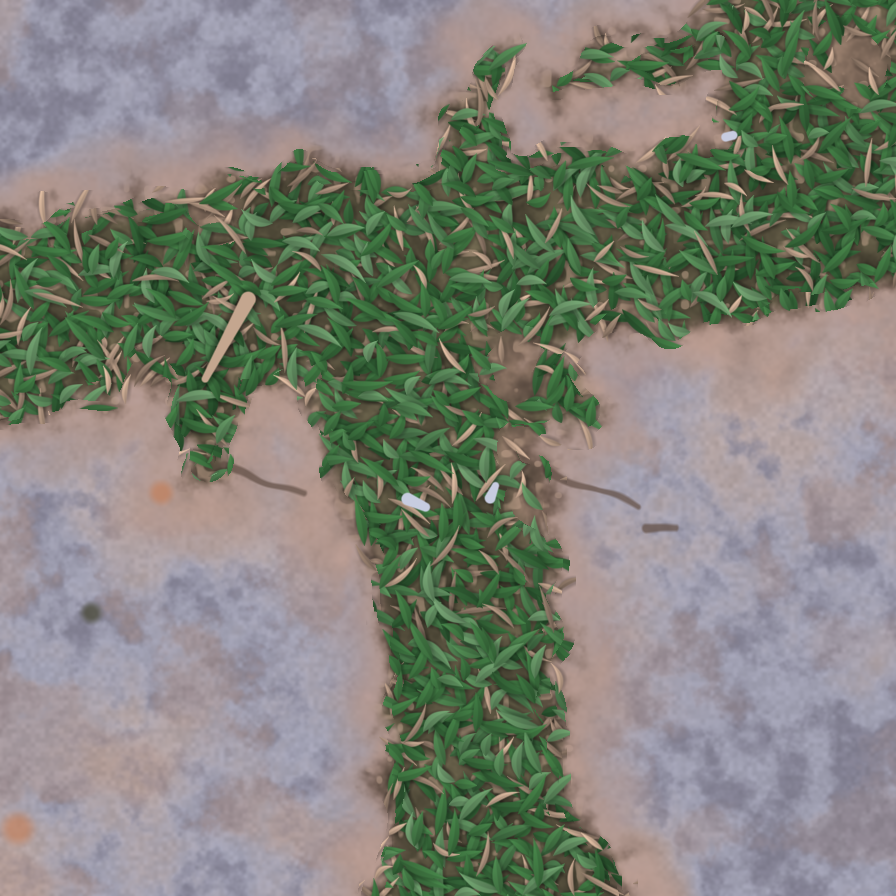
Give the GLSL for this texture, as a WebGL 2 fragment shader.

```glsl
#version 300 es
precision highp float;
uniform vec2 u_resolution;
out vec4 fragColor;

const vec3 STONE_WARM = vec3(.73, .665, .66);
const vec3 STONE_BLUE = vec3(.66, .66, .735);
const vec3 STONE_DARK = vec3(.46, .45, .52);
const vec3 STAIN = vec3(.70, .58, .53);
const vec3 RUST = vec3(.76, .50, .36);
const vec3 SOIL = vec3(.53, .43, .38);
const vec3 SOIL_DEEP = vec3(.27, .27, .19);
const vec3 GRASS_DARK = vec3(.15, .31, .17);
const vec3 GRASS_MID = vec3(.25, .47, .26);
const vec3 GRASS_LIGHT = vec3(.47, .63, .46);
const vec3 STRAW = vec3(.77, .65, .56);
const vec3 CHIP = vec3(.78, .80, .88);
const int LAYERS = 4;
const float CELL = .031;
const float BLADE_WIDTH = .0055;

// Grassy joints: segment ends, then the radius at each end
const int JOINTS = 11;
const vec4 JOINT[JOINTS] = vec4[JOINTS](
  vec4(0, .642, .34, .694), vec4(.34, .694, .73, .72), vec4(.73, .72, 1, .79),
  vec4(.91, .8, .92, 1), vec4(.47, .6, .515, .375), vec4(.515, .375, .537, .12),
  vec4(.537, .1, .55, -.03), vec4(.225, .6, .23, .49), vec4(.553, .942, .52, .8),
  vec4(.612, .903, .8, .95), vec4(.6, .56, .63, .55));
const vec2 RADIUS[JOINTS] = vec2[JOINTS](
  vec2(.1, .115), vec2(.115, .1), vec2(.1), vec2(.1, .12), vec2(.13, .095),
  vec2(.095, .1), vec2(.1, .15), vec2(.05, .022), vec2(.01, .035),
  vec2(.01, .03), vec2(.05, .03));

// Thin patches in the grass: centre and radius
const int PATCHES = 7;
const vec3 PATCH[PATCHES] = vec3[PATCHES](
  vec3(.575, .585, .065), vec3(.17, .58, .05), vec3(.235, .77, .05),
  vec3(.95, .93, .08), vec3(.6, .44, .05), vec3(.7, .63, .06), vec3(.58, .5, .045));

vec3 hash3(vec2 p) {
  vec3 q = fract(p.xyx * vec3(.1031, .1030, .0973));
  q += dot(q, q.yxz + 33.33);
  return fract((q.xxy + q.yzz) * q.zyx);
}

float hash(vec2 p) {
  vec3 q = fract(p.xyx * .1031);
  q += dot(q, q.yzx + 33.33);
  return fract((q.x + q.y) * q.z);
}

float noise(vec2 p) {
  vec2 i = floor(p), f = fract(p);
  f = f * f * (3. - 2. * f);
  return mix(mix(hash(i), hash(i + vec2(1, 0)), f.x),
             mix(hash(i + vec2(0, 1)), hash(i + 1.), f.x), f.y);
}

float fbm(vec2 p) {
  float sum = 0., amp = .5;
  for (int i = 0; i < 4; i++, amp *= .55) {
    sum += amp * noise(p);
    p = mat2(1.6, 1.2, -1.2, 1.6) * p + 7.3;
  }
  return sum;
}

float taper(vec2 p, vec4 ends, vec2 r) {
  vec2 a = p - ends.xy, b = ends.zw - ends.xy;
  float h = clamp(dot(a, b) / dot(b, b), 0., 1.);
  return length(a - b * h) - mix(r.x, r.y, h);
}

float spot(vec2 p, vec2 c, float r) { return 1. - smoothstep(r * .3, r, length(p - c)); }

vec3 ground(vec2 p, float d, float density) {
  // Mottled slabs
  float broad = fbm(p * 7.), fine = fbm(p * 34. + 11.);
  float blue = spot(p, vec2(.28, 1), .48) + spot(p, vec2(.93, .18), .36)
             + .4 * spot(p, vec2(.15, .25), .4);
  vec3 col = mix(STONE_WARM, STONE_BLUE, smoothstep(.35, .75, broad * .7 + fine * .3 + blue * .28));
  col = mix(col, STONE_DARK, .75 * smoothstep(.5, .82, fine * .75 + broad * .25 + blue * .12));
  float stain = .6 * noise(p * 14. + 40.) + .4 * fine;
  col = mix(col, STAIN, .55 * smoothstep(.52, .7, stain) * (1. - .6 * min(blue, 1.)));
  col *= .87 + .09 * noise(p * 190.) + .12 * fine;
  col = mix(col, STAIN * (.85 + .3 * fine), .75 - .75 * smoothstep(.02, .1, d + .08 * (broad - .5)));
  col = mix(col, RUST, .7 * (spot(p, vec2(.02, .075), .025) + spot(p, vec2(.18, .45), .018)));
  col = mix(col, SOIL_DEEP, .7 * spot(p, vec2(.102, .316), .016));
  // Earth, darker under the grass
  vec3 earth = mix(SOIL, SOIL_DEEP, density * .75) * (.6 + .8 * fine);
  earth = mix(earth, STRAW, .5 * smoothstep(.68, .85, noise(p * 85.)));
  return mix(earth, col, smoothstep(-.015, .025, d + .05 * (fine - .5)));
}

void main() {
  vec2 p = gl_FragCoord.xy / u_resolution;
  float soft = max(.0012, 1. / u_resolution.y), d = 1.;
  for (int i = 0; i < JOINTS; i++) d = min(d, taper(p, JOINT[i], RADIUS[i]));
  d += .035 * (noise(p * 24.) - .5);
  float density = 1. - smoothstep(-.025, .018, d);
  for (int i = 0; i < PATCHES; i++) density *= 1. - .75 * spot(p, PATCH[i].xy, PATCH[i].z);
  vec3 col = ground(p, d, density);

  // Cracks
  vec2 w = p + .012 * (noise(p * 30.) - .5), thin = vec2(.003, .001);
  float crack = min(taper(w, vec4(.61, .48, .71, .432), thin), taper(w, vec4(.25, .48, .34, .45), thin));
  crack = min(crack, taper(w, vec4(.72, .409, .757, .413), thin));
  col = mix(col, SOIL * .75, .75 - .75 * smoothstep(0., .004, crack));

  // Scattered blades, lowest layer first
  float litter = .17 - .17 * smoothstep(-.01, .03, d);
  int count = d < .03 ? LAYERS * 9 : 0;
  for (int n = 0; n < count; n++) {
    float layer = float(n / 9), height = layer / float(LAYERS - 1);
    vec2 shift = vec2(.37, .61) * layer;
    vec2 id = floor(p / CELL + shift) + vec2(n % 3 - 1, n / 3 % 3 - 1);
    vec3 place = hash3(id + layer * 57.);
    vec2 q = p - (id + place.xy - shift) * CELL;
    if (dot(q, q) > CELL * CELL) continue;
    float angle = 3.6 * place.z - .7, c = cos(angle), s = sin(angle);
    q = vec2(c * q.x + s * q.y, c * q.y - s * q.x);
    if (abs(q.y) > .016) continue;
    vec3 look = hash3(id + layer * 91. + 300.);
    float t = q.x / (CELL * mix(.4, .95, look.x)), lens = 1. - t * t;
    float width = BLADE_WIDTH * lens * (1. - .35 * t);
    q.y += (look.y - .5) * .012 * t * t;
    float pick = fract(look.z * 7. + place.x);
    bool green = pick < .85 * density;
    if (lens < 0. || !green && pick < 1. - litter) continue;
    vec3 tint = mix(GRASS_DARK, GRASS_MID, min(look.z + .5 * height, 1.));
    tint = mix(tint, GRASS_LIGHT, smoothstep(.45, 1., look.y) * (.35 + .5 * height));
    if (!green) { width *= .55; tint = STRAW * (.7 + .4 * look.z); }
    tint *= .9 + .14 * t + .12 * smoothstep(-soft, soft, q.y);
    col *= 1. - .22 * lens * (1. - smoothstep(width, width + .005, abs(q.y + .001)));
    col = mix(tint, col, smoothstep(-soft, soft, abs(q.y) - width));
  }

  // Dry stick and pale chips
  float stick = taper(p, vec4(.277, .666, .229, .577), vec2(.0085, .004));
  col *= .65 + .35 * smoothstep(0., .008, stick);
  col = mix(STRAW, col, smoothstep(-soft, soft, stick));
  float chip = min(taper(p, vec4(.455, .443, .475, .434), vec2(.007, .005)),
                   taper(p, vec4(.547, .444, .553, .458), vec2(.006, .004)));
  chip = min(chip, taper(p, vec4(.81, .847, .818, .849), vec2(.005)));
  fragColor = vec4(mix(CHIP, col, smoothstep(-soft, soft, chip)), 1);
}
```
